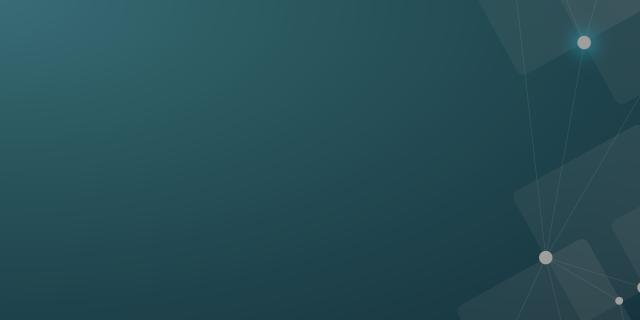
Give the GLSL for this background, as a Shadertoy shader.

```glsl
const vec3 OVERLAY_COLOR = vec3(0.68, 0.64, 0.62);
const vec3 NODE_COLOR = vec3(0.62, 0.62, 0.61);
const vec3 GLOW_COLOR = vec3(0.16, 0.56, 0.64);
const vec3 LINE_COLOR = vec3(0.60, 0.68, 0.66);
const vec2 TILT = vec2(0.875, 0.485);
const float TILE_HALF = 0.232;
const float TILE_ROUNDING = 0.023;
const float LINE_HALF_WIDTH = 0.0013;

// Tile centres
const vec2 TILES[5] = vec2[5](
    vec2(1.718, 1.073), vec2(2.025, 0.982), vec2(1.911, 0.303),
    vec2(1.737, -0.054), vec2(2.219, 0.212));

// Nodes: centre and radius
const vec3 NODES[4] = vec3[4](
    vec3(1.8255, 0.867, 0.021), vec3(1.7055, 0.195, 0.021),
    vec3(1.935, 0.060, 0.0122), vec3(2.010, 0.1015, 0.0185));

// Links: start and end
const vec4 LINKS[10] = vec4[10](
    vec4(1.7055, 0.195, 1.6146, 1.0), vec4(1.7055, 0.195, 1.8255, 0.867),
    vec4(1.7055, 0.195, 2.0, 0.70), vec4(1.7055, 0.195, 1.935, 0.060),
    vec4(1.7055, 0.195, 2.010, 0.1015), vec4(1.7055, 0.195, 1.6146, 0.0),
    vec4(1.7055, 0.195, 1.7526, 0.0), vec4(1.8255, 0.867, 1.8646, 1.0),
    vec4(1.8255, 0.867, 1.770, 1.0), vec4(1.935, 0.060, 1.948, 0.0));

float coverage(float dist, float pixel) {
    return clamp(0.5 - dist / pixel, 0.0, 1.0);
}

vec2 tilted(vec2 p, vec2 axis) {
    return vec2(dot(p, axis), dot(p, vec2(-axis.y, axis.x)));
}

float roundedSquare(vec2 p, float halfSize, float radius) {
    vec2 q = abs(p) - halfSize + radius;
    return length(max(q, 0.0)) + min(max(q.x, q.y), 0.0) - radius;
}

float segment(vec2 p, vec2 a, vec2 b) {
    vec2 ab = b - a;
    float t = clamp(dot(p - a, ab) / dot(ab, ab), 0.0, 1.0);
    return length(p - a - ab * t);
}

// Elliptical falloff from the upper left corner
vec3 backdrop(vec2 uv) {
    float d = length(vec2(uv.x, 1.0 - uv.y));
    vec3 color = mix(vec3(0.225, 0.425, 0.470), vec3(0.170, 0.350, 0.376),
                     smoothstep(-0.1, 0.5, d));
    color = mix(color, vec3(0.122, 0.265, 0.300), clamp((d - 0.42) / 0.52, 0.0, 1.0));
    return mix(color, vec3(0.092, 0.205, 0.245), clamp((d - 0.94) / 0.46, 0.0, 1.0));
}

void mainImage(out vec4 fragColor, in vec2 fragCoord) {
    float pixel = 1.0 / iResolution.y;
    vec2 p = fragCoord * pixel;
    vec3 color = backdrop(fragCoord / iResolution.xy);

    // Translucent tiles
    for (int i = 0; i < 5; i++) {
        vec2 q = tilted(p - TILES[i], TILT);
        float opacity = mix(0.08, 0.115, smoothstep(-TILE_HALF, TILE_HALF, q.x));
        float tile = roundedSquare(q, TILE_HALF, TILE_ROUNDING);
        color = mix(color, OVERLAY_COLOR, opacity * coverage(tile, pixel));
    }

    // Glow around the upper node
    float glowDistance = length(p - NODES[0].xy) / 0.045;
    color = mix(color, GLOW_COLOR, 0.55 * exp(-glowDistance * glowDistance));

    // Fine links
    for (int i = 0; i < 10; i++) {
        float link = segment(p, LINKS[i].xy, LINKS[i].zw) - LINE_HALF_WIDTH;
        color = mix(color, LINE_COLOR, 0.15 * coverage(link, pixel));
    }

    // Solid nodes
    for (int i = 0; i < 4; i++) {
        float node = length(p - NODES[i].xy) - NODES[i].z;
        color = mix(color, NODE_COLOR, coverage(node, pixel));
    }

    fragColor = vec4(color, 1.0);
}
```
